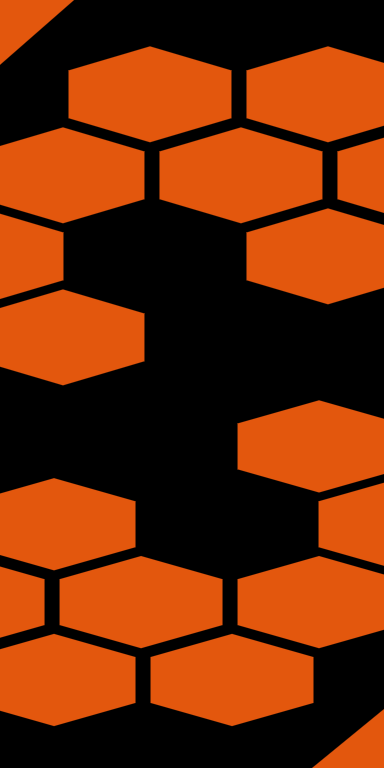
A WebGL 1 fragment shader for this background:

```glsl
precision highp float;
// Two clusters of wide orange hexagons on black, with a cut triangle in two
// opposite corners. One staggered lattice with gaps makes the upper cluster;
// the lower one is the same lattice turned half round and slightly flattened.

uniform vec2 u_resolution;

const vec3 BLACK = vec3(0.0);
const vec3 ORANGE = vec3(0.89, 0.34, 0.05);

const vec2 HEX_HALF = vec2(0.2122, 0.125);   // half width, half height
const float HEX_SLOPE = 0.296;               // tilt of the slanted sides
const vec2 PITCH = vec2(0.4635, 0.211);      // spacing of columns and rows
const vec2 FIRST_CENTER = vec2(0.3906, 0.2456);
const float STAGGER = 0.2266;                // shift of every second row
const float OUTER_NUDGE = 0.026;             // inward shift of the outer cell
const float FLATTEN = 0.961;                 // height of the lower cluster

// Signed distance to a hexagon with upright left and right sides.
float hexagon(vec2 p, vec2 halfSize, float slope) {
  p = abs(p);
  float slanted = (p.y + slope * p.x - halfSize.y) / sqrt(1.0 + slope * slope);
  return max(p.x - halfSize.x, slanted);
}

// Signed distance to the slanted edge of a corner triangle with given legs.
float cornerCut(vec2 p, vec2 legs) {
  vec2 normal = 1.0 / legs;
  return (dot(p, normal) - 1.0) / length(normal);
}

// Which lattice cells carry a hexagon.
bool isFilled(float col, float row) {
  if (row < 0.5) return col > -0.5;        // open at the outer side
  if (row < 1.5) return true;              // full row
  if (row < 2.5) return abs(col) > 0.5;    // gap in the middle
  return abs(col) < 0.5;                   // single cell
}

// Distance to the nearest hexagon of one cluster.
float cluster(vec2 p) {
  float nearest = 10.0;
  for (int j = 0; j < 4; j++) {
    for (int i = -1; i < 3; i++) {
      float row = float(j);
      float col = float(i);
      if (isFilled(col, row)) {
        vec2 center = FIRST_CENTER + PITCH * vec2(col, row);
        center.x -= STAGGER * mod(row, 2.0);
        center.x += OUTER_NUDGE * step(col, -0.5);
        nearest = min(nearest, hexagon(p - center, HEX_HALF, HEX_SLOPE));
      }
    }
  }
  return nearest;
}

void main() {
  // Canvas is 1 wide and 2 high, measured down from the upper left corner.
  vec2 uv = gl_FragCoord.xy / u_resolution;
  vec2 p = vec2(uv.x, 2.0 - 2.0 * uv.y);
  float pixel = 1.0 / u_resolution.x;

  // Lower cluster: half turn plus a vertical squeeze.
  vec2 turned = vec2(0.9948 - p.x, FIRST_CENTER.y + (1.7708 - p.y) / FLATTEN);
  float d = min(cluster(p), cluster(turned));

  // Corner triangles at upper left and lower right.
  d = min(d, cornerCut(p, vec2(0.193, 0.169)));
  d = min(d, cornerCut(vec2(1.0, 2.0) - p, vec2(0.1875, 0.1536)));

  float coverage = 1.0 - smoothstep(-0.75 * pixel, 0.75 * pixel, d);
  gl_FragColor = vec4(mix(BLACK, ORANGE, coverage), 1.0);
}
```
